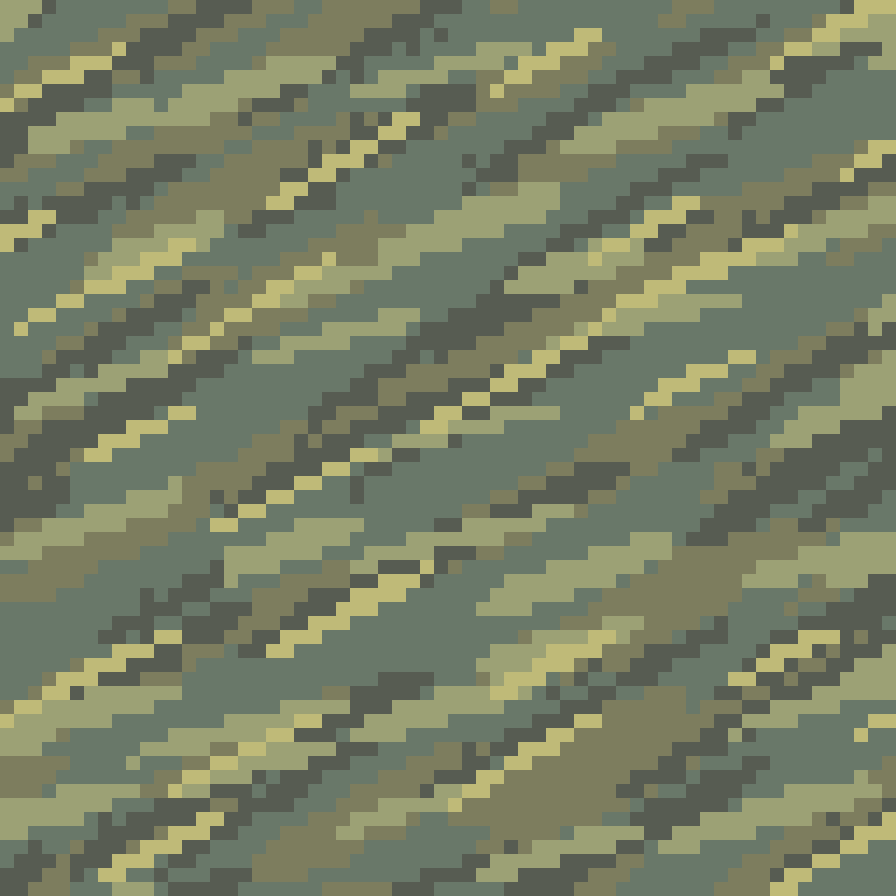
Give the GLSL for this pattern, as a Shadertoy shader.

```glsl
// Blocky camouflage: slanted brush strokes in five muted greens and browns.
// Each colour is a layer of bent, tapered strokes scattered on a jittered grid,
// evaluated once per square block, with 64 blocks along the canvas height.

const float BLOCKS = 64.0;

const vec3 SAGE  = vec3(0.41, 0.47, 0.41);
const vec3 EARTH = vec3(0.49, 0.49, 0.37);
const vec3 SHADE = vec3(0.34, 0.36, 0.32);
const vec3 MOSS  = vec3(0.61, 0.63, 0.46);
const vec3 STRAW = vec3(0.75, 0.73, 0.47);

// Four random values in 0..1 without sine
vec4 hash(vec3 p) {
    vec4 q = fract(p.xyzx * vec4(0.1031, 0.1030, 0.0973, 0.1099));
    q += dot(q, q.wzxy + 33.33);
    return fract((q.xxyz + q.yzzw) * q.zywx);
}

// Depth inside the nearest stroke of a layer, in blocks; negative outside.
// halfLength and halfWidth hold the smallest and largest value.
float strokes(vec2 p, vec2 spacing, vec2 halfLength, vec2 halfWidth, float slope, float seed) {
    vec2 home = floor(p / spacing);
    float depth = -9.0;
    for (int j = -1; j <= 1; j++)
    for (int i = -1; i <= 1; i++) {
        vec2 id = home + vec2(i, j);
        vec4 rnd = hash(vec3(id + 17.0, seed));
        vec2 d = p - (id + 0.1 + 0.8 * rnd.xy) * spacing;

        // Centre line: tilted, and flattening towards the right
        float tilt = slope * mix(0.8, 1.2, fract(rnd.w * 7.0));
        float bend = 0.012 * fract(rnd.z * 7.0);
        float across = abs(d.y - tilt * d.x + bend * d.x * d.x);

        // Width tapers off close to both ends
        float along = abs(d.x) / mix(halfLength.x, halfLength.y, rnd.z);
        float width = mix(halfWidth.x, halfWidth.y, rnd.w) * (1.0 - pow(along, 6.0));
        depth = max(depth, width - across);
    }
    return depth;
}

// Colour of one block, layers painted from back to front
vec3 camouflage(vec2 block) {
    vec4 grain = hash(vec3(block + 101.0, 5.0));
    float ragged = 0.5 * (grain.x - 0.5);
    float speck = 1.3 * step(0.96, grain.y);
    vec2 p = block + 0.5;

    vec3 col = SAGE;
    if (strokes(p, BLOCKS / vec2(4, 7), vec2(7, 13), vec2(1.0, 2.5), 0.48, 11.0) + ragged > 0.0)
        col = EARTH;
    if (strokes(p, BLOCKS / vec2(4, 7), vec2(7, 12), vec2(0.7, 1.65), 0.55, 23.0) + ragged + speck > 0.0)
        col = SHADE;
    if (strokes(p, BLOCKS / vec2(5, 6), vec2(5, 9), vec2(0.65, 1.35), 0.30, 37.0) > 0.0)
        col = MOSS;
    if (strokes(p, BLOCKS / vec2(4, 5), vec2(4, 7.5), vec2(0.58, 0.8), 0.52, 53.0) > 0.0)
        col = STRAW;
    return col;
}

void mainImage(out vec4 fragColor, in vec2 fragCoord) {
    // Four samples per pixel smooth the block edges at any canvas size
    vec3 col = vec3(0.0);
    for (int k = 0; k < 4; k++) {
        vec2 offset = 0.5 * vec2(k % 2, k / 2) - 0.25;
        col += camouflage(floor((fragCoord + offset) / iResolution.y * BLOCKS));
    }
    fragColor = vec4(col / 4.0, 1.0);
}
```
